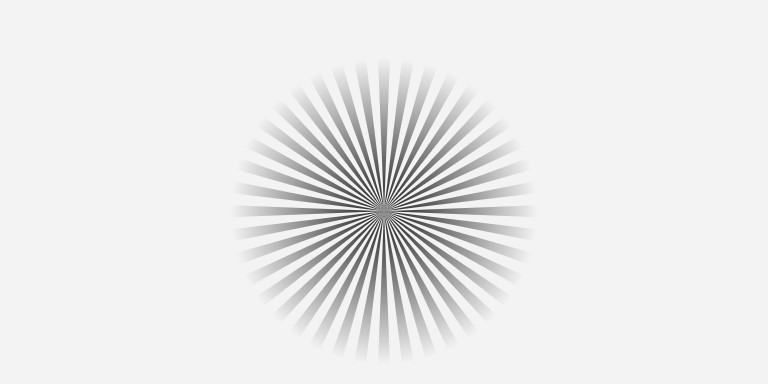
Write a Shadertoy shader that draws this background.

```glsl
// A sunburst of evenly spaced dark rays on a pale ground, fading out to a disc.
// The rays are a square wave in angle, box-filtered over one pixel so that
// the edges stay smooth and the crowded hub settles to an even grey.

const float TAU = 6.2831853;

const vec3  GROUND      = vec3(0.953);
const vec3  INK         = vec3(0.12);
const vec2  HUB         = vec2(0.5, 0.45);  // fraction of the canvas
const float RAY_COUNT   = 40.0;
const float RAY_DUTY    = 0.5;              // dark share of each period
const float FADE_RADIUS = 0.4;              // in canvas heights

// Running integral of a 0/1 wave with period 1 that is on for RAY_DUTY.
float waveIntegral(float x) {
    return floor(x) * RAY_DUTY + min(fract(x), RAY_DUTY);
}

// Mean of the wave over a window of the given width.
float filteredWave(float x, float width) {
    return (waveIntegral(x + 0.5 * width) - waveIntegral(x - 0.5 * width)) / width;
}

void mainImage(out vec4 fragColor, in vec2 fragCoord) {
    // Position from the hub, in canvas heights
    vec2 p = (fragCoord - HUB * iResolution.xy) / iResolution.y;
    float pixel = 1.0 / iResolution.y;
    float radius = max(length(p), 0.1 * pixel);

    // Rays, with one centred on the positive x axis
    float raysPerRadian = RAY_COUNT / TAU;
    float phase = atan(p.y, p.x) * raysPerRadian + 0.5 * RAY_DUTY;
    float rays = filteredWave(phase, pixel * raysPerRadian / radius);

    // Linear fade from hub to rim
    float fade = clamp(1.0 - radius / FADE_RADIUS, 0.0, 1.0);

    fragColor = vec4(mix(GROUND, INK, rays * fade), 1.0);
}
```
